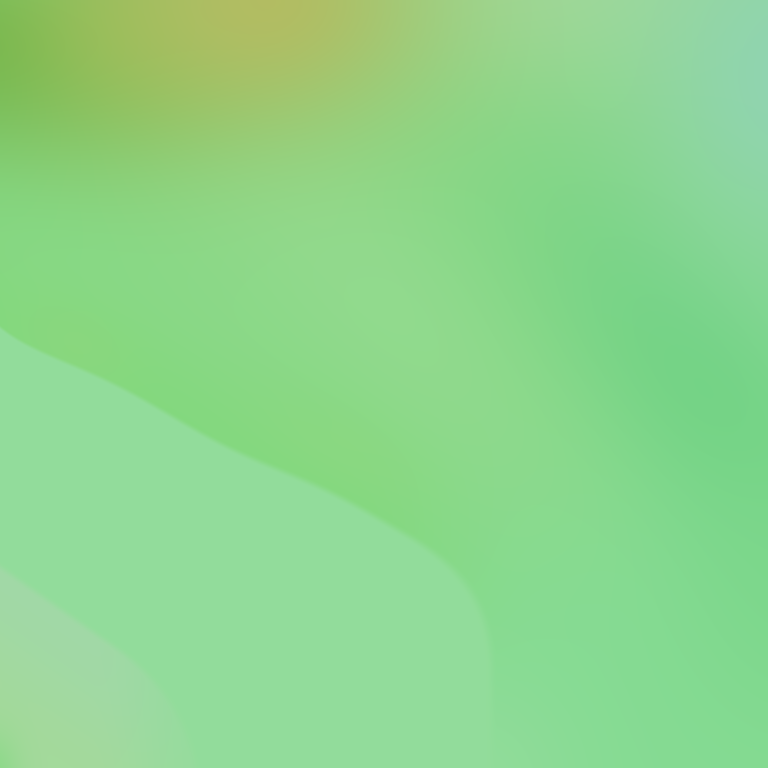
A Shadertoy shader for this background:

```glsl
// A soft green backdrop: tilted Gaussian glows tint a base green, and two
// pale rounded slopes rise from the lower left. The slopes are signed
// distances to a sloping line, smoothly joined to a vertical limit.

#define BASE_GREEN   vec3(0.540, 0.848, 0.528)
#define MINT         vec3(0.523, 0.857, 0.575)
#define DEEP_GREEN   vec3(0.440, 0.822, 0.510)
#define LEAF_GREEN   vec3(0.440, 0.715, 0.295)
#define OCHRE        vec3(0.705, 0.735, 0.380)
#define SKY_TEAL     vec3(0.565, 0.830, 0.700)
#define SLOPE_GREEN  vec3(0.574, 0.863, 0.606)
#define SLOPE_PALE   vec3(0.630, 0.848, 0.650)
#define WAVE_HEIGHT  0.004
#define CORNER_ROUND 0.11

// Gaussian spot with its own radii and tilt in radians
float glow(vec2 p, vec2 center, vec2 radii, float tilt) {
    float c = cos(tilt), s = sin(tilt);
    vec2 q = mat2(c, -s, s, c) * (p - center) / radii;
    return exp(-dot(q, q));
}

float smoothMax(float a, float b, float k) {
    float h = max(k - abs(a - b), 0.0) / k;
    return max(a, b) + 0.25 * k * h * h;
}

// Signed distance above a falling line
float lineDistance(vec2 p, float height, float fall) {
    return (p.y - height + fall * p.x) / sqrt(1.0 + fall * fall);
}

// Inside coverage with a soft border
float cover(float d, float softness) {
    return 1.0 - smoothstep(-softness, softness, d);
}

vec3 backdrop(vec2 p, float ridge) {
    vec3 col = mix(BASE_GREEN, MINT, smoothstep(0.0, 0.65, p.x - p.y));

    // Pale diagonal sheen and the darker band above the large slope
    col = mix(col, vec3(0.573, 0.855, 0.557), 0.9 * glow(p, vec2(0.50, 0.62), vec2(0.34, 0.13), -0.75));
    col = mix(col, vec3(0.530, 0.855, 0.530), 0.8 * glow(p, vec2(0.00, 0.73), vec2(0.20, 0.06), -0.40));
    float band = exp(-pow(ridge / 0.09, 2.0)) * (1.0 - smoothstep(0.42, 0.70, p.x));
    col = mix(col, vec3(0.510, 0.847, 0.490), 0.85 * band);
    col = mix(col, vec3(0.545, 0.842, 0.490), 0.7 * glow(p, vec2(0.10, 0.55), vec2(0.08, 0.05), -0.45));
    col = mix(col, vec3(0.545, 0.848, 0.505), 0.7 * glow(p, vec2(0.44, 0.42), vec2(0.12, 0.05), -0.45));

    // Right side
    col = mix(col, DEEP_GREEN, 0.9 * glow(p, vec2(0.93, 0.49), vec2(0.36, 0.14), -0.90));
    col = mix(col, vec3(0.485, 0.842, 0.545), 0.7 * glow(p, vec2(1.03, 0.25), vec2(0.15, 0.20), 0.0));
    col = mix(col, vec3(0.628, 0.848, 0.600), 0.9 * glow(p, vec2(0.76, 1.03), vec2(0.30, 0.15), 0.0));
    col = mix(col, SKY_TEAL, 0.95 * glow(p, vec2(1.04, 0.90), vec2(0.20, 0.24), 0.0));

    // Warm upper left corner
    col = mix(col, LEAF_GREEN, 0.95 * glow(p, vec2(-0.02, 0.94), vec2(0.30, 0.15), 0.0));
    col = mix(col, vec3(0.595, 0.745, 0.335), 0.65 * glow(p, vec2(0.17, 0.97), vec2(0.15, 0.14), 0.0));
    col = mix(col, OCHRE, 0.95 * glow(p, vec2(0.35, 1.00), vec2(0.22, 0.17), 0.0));

    // Bottom light that softens the end of the slope
    return mix(col, SLOPE_GREEN, 0.9 * glow(p, vec2(0.62, -0.03), vec2(0.13, 0.15), 0.0));
}

void mainImage(out vec4 fragColor, in vec2 fragCoord) {
    vec2 p = fragCoord / iResolution.xy;

    // Large slope with a faint wave along its ridge and a lifted left tip
    float wave = WAVE_HEIGHT * cos(22.0 * (p.x - 0.150)) + 0.008 * exp(-40.0 * p.x);
    float ridge = lineDistance(p, 0.570 + wave, 0.50);
    float slope = smoothMax(ridge, p.x - 0.640, CORNER_ROUND);
    float softness = mix(0.003, 0.010, p.x);
    vec3 col = mix(backdrop(p, ridge), SLOPE_GREEN, cover(slope, softness));

    // Small pale slope, fading towards its right end
    float lowRidge = lineDistance(p, 0.262, 0.70);
    float lowSlope = smoothMax(lowRidge, p.x - 0.260, CORNER_ROUND);
    vec3 lowColor = mix(SLOPE_PALE, vec3(0.640, 0.853, 0.608), cover(lowRidge + 0.09, 0.08));
    float fade = 1.0 - 0.75 * smoothstep(0.12, 0.27, p.x);
    col = mix(col, lowColor, fade * cover(lowSlope, 0.006));

    // Green touch in the lower left corner
    col = mix(col, BASE_GREEN, 0.9 * glow(p, vec2(-0.01, -0.01), vec2(0.035, 0.055), 0.0));

    fragColor = vec4(col, 1.0);
}
```
